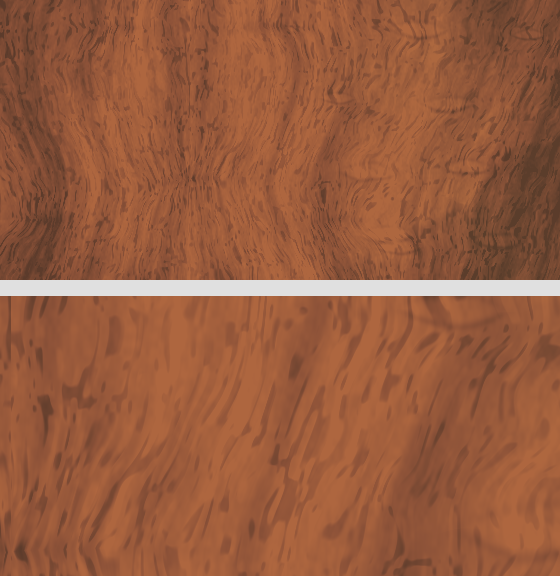
Top, the full canvas; bottom, a detail of the centre.
Reproduce this texture procedurally as a Shadertoy shader.

```glsl
// Reddish-brown bookmatched wood veneer with flowing grain, short pores and small eyes.

float hash(vec2 p) {
    vec3 q = fract(vec3(p.xyx) * 0.1031);
    q += dot(q, q.yzx + 33.33);
    return fract((q.x + q.y) * q.z);
}

float noise(vec2 p) {
    vec2 i = floor(p), f = fract(p);
    f = f * f * (3.0 - 2.0 * f);
    return mix(mix(hash(i), hash(i + vec2(1, 0)), f.x),
               mix(hash(i + vec2(0, 1)), hash(i + vec2(1, 1)), f.x), f.y);
}

float fbm(vec2 p) {
    float sum = 0.0, amp = 0.5;
    for (int i = 0; i < 4; i++) {
        sum += amp * noise(p);
        p = p * 2.03 + 17.3;
        amp *= 0.5;
    }
    return sum / 0.94;
}

void mainImage(out vec4 fragColor, in vec2 fragCoord) {
    vec2 uv = fragCoord / iResolution.xy;
    vec2 p = fragCoord / iResolution.y;
    float shade = 0.0;

    // Grain coordinate: mirrored about the seam, bulging above and leaning at the right
    float seam = p.x - 0.68;
    float side = seam < 0.0 ? -1.0 : 1.0;
    float m = abs(seam);
    float bulge = 0.24 * cos((p.y - 0.8) * 6.5) * exp(-m * m * 3.0);
    float grain = m / (1.0 + bulge);
    grain -= 0.36 * smoothstep(0.4, 1.4, m) * p.y;
    grain += 0.05 * (fbm(p * vec2(3.0, 2.5)) - 0.5);
    grain += 0.008 * (noise(p * vec2(13.0, 9.0)) - 0.5);

    // Horizontal creases where the grain pinches together
    vec2 creases[3] = vec2[3](vec2(0.0, 0.36), vec2(0.27, 0.9), vec2(0.53, 0.21));
    for (int i = 0; i < 3; i++) {
        vec2 d = vec2(m, p.y) - creases[i];
        d.y += 0.02 * (noise(p * 14.0) - 0.5);
        grain += 0.3 * d.x * exp(-dot(d * d, vec2(40.0, 110.0)));
        grain += 0.03 * exp(-abs(d.y) * 15.0 - d.x * d.x * 50.0);
        shade -= 0.22 * exp(-dot(d * d, vec2(70.0, 2500.0))) * (0.4 + noise(p * vec2(15.0, 50.0)));
    }

    // Lens-shaped eyes scattered over the right part
    for (int i = 0; i < 9; i++) {
        float k = float(i);
        float size = 0.5 + 0.6 * hash(vec2(k, 4.0));
        vec2 center = vec2(1.2 + 0.75 * fract(k * 0.618 + 0.3), fract(k * 0.755 + 0.12));
        vec2 q = (p - center) / (size * vec2(0.11, 0.03));
        q.y += 0.4 * (noise(p * 18.0) - 0.5);
        float lens = abs(q.y) - max(1.0 - q.x * q.x, 0.0);
        float span = smoothstep(1.3, 0.3, abs(q.x));
        float rim = exp(-lens * lens * 14.0) * (q.y < 0.0 ? 1.0 : 0.5);
        shade += span * (0.12 * smoothstep(0.2, -0.6, lens) - 0.3 * rim);
        grain += 0.01 * q.y * exp(-0.3 * dot(q, q));
    }

    // Broad bands, fine streaks and mottling; the bands fade toward the right
    float bands = fbm(vec2(grain * 17.0, p.y * 0.8 + 3.0));
    float streaks = fbm(vec2(side * grain * 55.0, p.y * 4.0));
    float mottle = fbm(p * vec2(9.0, 7.0) + 40.0);
    shade += mix(1.25, 0.8, smoothstep(1.2, 1.6, p.x)) * (bands - 0.5);
    shade += 0.55 * (streaks - 0.5) + 0.35 * (mottle - 0.5);

    // Short dark pores with pale flecks between them
    vec2 poreSpace = vec2(side * grain * 165.0, p.y * 44.0 + 2.0 * noise(p * 25.0));
    poreSpace.x += 3.5 * (noise(p * vec2(22.0, 16.0)) - 0.5);
    float pores = smoothstep(0.56, 0.84, noise(poreSpace));
    float flecks = smoothstep(0.55, 0.9, noise(poreSpace * vec2(0.8, 0.7) + 71.0));
    shade += 0.17 * flecks - 0.42 * pores * (0.4 + noise(p * 7.0));
    shade += 0.14 * (noise(p * vec2(190.0, 110.0)) - 0.5);

    // Darker heartwood below a ragged diagonal at the lower right
    float edge = 0.1 + 0.75 * (p.x - 1.4) - p.y + 0.16 * (fbm(p * 7.0) - 0.5);
    float heart = smoothstep(-0.01, 0.03, edge) * smoothstep(0.5, 0.08, edge);
    shade -= 0.28 * heart * smoothstep(1.3, 1.5, p.x);

    // Dim borders and corners
    vec2 fromCenter = (uv * 2.0 - 1.0) * vec2(1.0, 0.6);
    float vignette = smoothstep(0.5, 1.25, length(fromCenter));
    float tone = clamp(0.87 + shade - 0.75 * vignette, -0.15, 1.15);

    vec3 dark = vec3(0.40, 0.25, 0.18);
    vec3 middle = vec3(0.55, 0.32, 0.22);
    vec3 light = vec3(0.65, 0.38, 0.24);
    vec3 color = tone < 0.55 ? mix(dark, middle, tone / 0.55)
                             : mix(middle, light, (tone - 0.55) / 0.45);

    // Slight golden sheen toward the right
    float sheen = smoothstep(0.9, 1.8, p.x) * fbm(p * 4.0 + 9.0);
    color += vec3(-0.008, 0.015, 0.002) * sheen;
    fragColor = vec4(color, 1.0);
}
```
